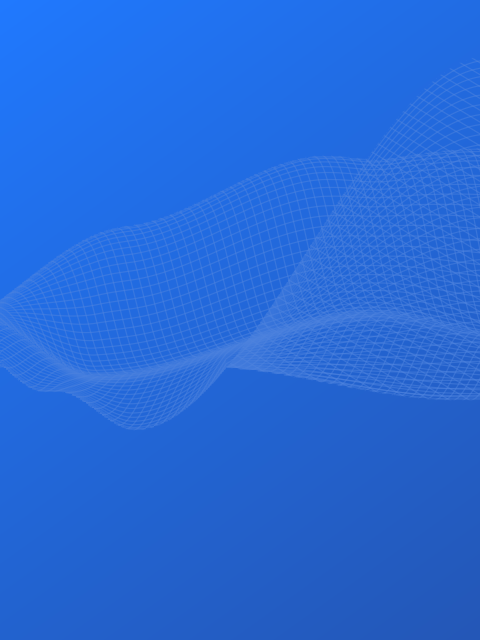
Reproduce this background procedurally as a WebGL 2 fragment shader.

```glsl
#version 300 es
precision highp float;
// Translucent wireframe ribbons folding across a diagonal blue gradient.
uniform vec2 u_resolution;
out vec4 outColor;

const float LINE_WIDTH = 0.0019;
const float LINE_ALPHA = 0.5;

// Crest of the broad front ribbon.
float crestCurve(float x) {
    float dip = (x - 0.78) / 0.06;
    return 0.474 + 0.172 * smoothstep(-0.17, 0.27, x) + 0.111 * smoothstep(0.24, 0.68, x)
         + 0.011 * smoothstep(0.8, 1.0, x) - 0.006 * exp(-dip * dip);
}

// Fold where the front ribbon meets the lower one.
float foldCurve(float x) {
    return 0.501 - 0.088 * smoothstep(-0.04, 0.2, x) + 0.098 * smoothstep(0.2, 0.78, x)
         - 0.038 * smoothstep(0.78, 1.08, x);
}

// Edge that dips on the left and sweeps to the upper right.
float sweepCurve(float x) {
    return 0.453 - 0.065 * smoothstep(-0.06, 0.09, x) - 0.06 * smoothstep(0.12, 0.28, x)
         + 0.585 * smoothstep(0.28, 1.02, x);
}

// Lower hem on the right.
float hemCurve(float x) {
    return 0.427 - 0.052 * smoothstep(0.42, 0.95, x);
}

// Lines at whole phases, fading to their mean coverage where they crowd.
float gridLines(float phase) {
    float density = max(length(vec2(dFdx(phase), dFdy(phase))), 1e-5);
    float width = LINE_WIDTH * u_resolution.y;
    float dist = abs(fract(phase + 0.5) - 0.5) / density;
    float sharp = clamp(0.5 * width + 0.5 - dist, 0.0, 1.0) * min(width, 1.0);
    float mean = min(width * density, 1.0);
    return mix(sharp, mean, smoothstep(0.3, 0.7, density));
}

// Height inside a ribbon from 0 to 1; folding crowds lines at both edges.
float ribbonHeight(float y, float low, float high, float folding) {
    float v = clamp((y - low) / max(high - low, 0.001), 0.001, 0.999);
    return mix(v, acos(1.0 - 2.0 * v) / 3.14159265, folding);
}

// Light left after crossing two families of ribbon lines.
float ribbonGap(float y, float low, float high, float along, float across) {
    float soft = 1.5 / u_resolution.y;
    float inside = smoothstep(-soft, soft, y - low) * smoothstep(-soft, soft, high - y);
    return (1.0 - LINE_ALPHA * inside * gridLines(along))
         * (1.0 - LINE_ALPHA * inside * gridLines(across));
}

void main() {
    vec2 p = gl_FragCoord.xy / u_resolution;
    float crest = crestCurve(p.x);
    float fold = foldCurve(p.x);
    float sweep = sweepCurve(p.x);
    float hem = hemCurve(p.x);
    float base = min(sweep, hem);

    // Diagonal gradient
    float shade = pow(0.35 * p.x + 0.65 * (1.0 - p.y), 0.92);
    vec3 color = mix(vec3(0.125, 0.475, 1.0), vec3(0.14, 0.34, 0.715), shade);

    // Front ribbon
    float t = ribbonHeight(p.y, fold, crest, 1.0);
    float gap = ribbonGap(p.y, fold, crest, t * 24.0, (p.x + 0.115 * t) * 56.0);

    // Lower ribbon
    t = ribbonHeight(p.y, base, fold, 0.8);
    gap *= ribbonGap(p.y, base, fold, t * 17.0, (p.x - 0.1 * t) * 54.0);

    // Rear ribbon, sweeping up on the right
    t = ribbonHeight(p.y, hem, sweep, 0.25);
    gap *= ribbonGap(p.y, hem, sweep, t * 36.0, (p.y + 0.45 * p.x) * 54.0);

    // Dense band along the fold
    float bandOffset = (p.y - fold + 0.004) / 0.009;
    float bandReach = smoothstep(0.0, 0.2, p.x) * (1.0 - 0.6 * smoothstep(0.6, 1.0, p.x));
    gap *= 1.0 - 0.6 * bandReach * exp(-bandOffset * bandOffset);

    color = mix(color, vec3(0.31, 0.515, 0.87), 1.0 - gap);
    outColor = vec4(color, 1.0);
}
```
